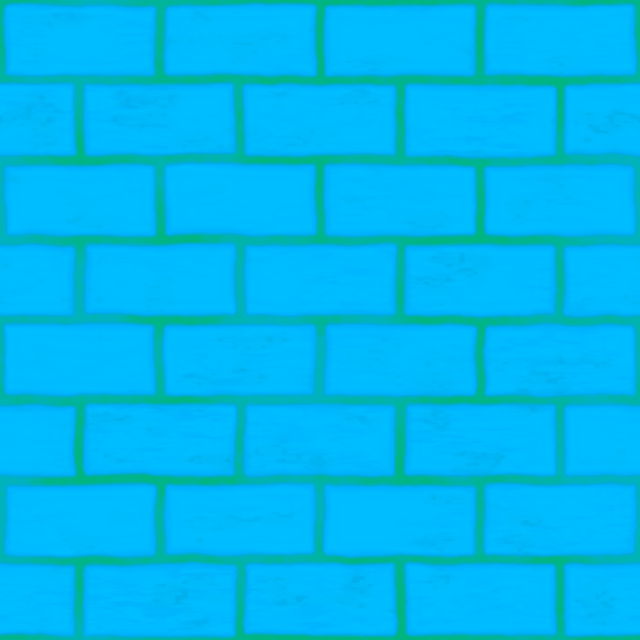
A Shadertoy shader for this texture:

```glsl
// Running-bond wall of worn, grainy blue bricks with soft bevels and green-teal mortar.
#define BRICKS vec2(4.0, 8.0)
#define JOINT 0.0062
#define CORNER 0.008
#define WOBBLE 0.0042
#define BEVEL 0.021
#define GRAIN 0.75
#define FACE vec3(0.0, 0.742, 1.0)
#define RIM vec3(0.0, 0.695, 0.985)
#define EDGE vec3(0.0, 0.665, 0.86)
#define MORTAR_TEAL vec3(0.0, 0.70, 0.74)
#define MORTAR_GREEN vec3(0.0, 0.71, 0.50)

float hash(vec2 p) {
    uvec2 q = uvec2(ivec2(p)) * uvec2(1597u, 3812u) + uvec2(77u, 191u);
    uint n = (q.x ^ (q.y * 2653u)) * 747796u;
    n = (n ^ (n >> 15)) * 277803u;
    n = (n ^ (n >> 13)) * 91813u;
    return float((n ^ (n >> 16)) & 65535u) / 65535.0;
}

// Value noise with a whole number of cells, wrapping at the canvas edges
float noise(vec2 uv, vec2 cells, float seed) {
    vec2 p = uv * cells;
    vec2 i = floor(p), f = fract(p);
    f = f * f * (3.0 - 2.0 * f);
    vec2 a = mod(i, cells) + seed * 512.0;
    vec2 b = mod(i + 1.0, cells) + seed * 512.0;
    return mix(mix(hash(a), hash(vec2(b.x, a.y)), f.x),
               mix(hash(vec2(a.x, b.y)), hash(b), f.x), f.y);
}

float fbm(vec2 uv, vec2 cells, float seed) {
    float sum = 0.0, weight = 0.533;
    for (int i = 0; i < 4; i++) {
        sum += weight * noise(uv, cells, seed + float(i));
        cells *= 2.0;
        weight *= 0.5;
    }
    return sum;
}

float roundBox(vec2 p, vec2 halfSize, float radius) {
    vec2 q = abs(p) - halfSize + radius;
    return length(max(q, 0.0)) + min(max(q.x, q.y), 0.0) - radius;
}

void mainImage(out vec4 fragColor, in vec2 fragCoord) {
    vec2 uv = fragCoord / iResolution.xy;

    // Brick layout: every other course is shifted by half a brick
    vec2 grid = uv * BRICKS;
    grid.x += 0.5 * (1.0 - mod(floor(grid.y), 2.0));
    vec2 id = mod(floor(grid), BRICKS);
    vec2 local = (fract(grid) - 0.5) / BRICKS;

    // Uneven outline and slightly different sizes
    vec2 warp = vec2(fbm(uv, vec2(20.0), 1.0), fbm(uv, vec2(20.0), 6.0)) - 0.5;
    vec2 jitter = vec2(hash(id + 40.0), hash(id + 90.0)) - 0.5;
    vec2 p = local + warp * WOBBLE * 2.0 + jitter * 0.002;
    float depth = -roundBox(p, 0.5 / BRICKS - JOINT, CORNER);

    // Mortar: green and teal stretches with fine mottling
    float tint = smoothstep(0.25, 0.75, fbm(uv, vec2(7.0), 11.0));
    tint += 0.3 * (noise(uv, vec2(110.0), 16.0) - 0.5);
    vec3 mortar = mix(MORTAR_TEAL, MORTAR_GREEN, clamp(tint, 0.0, 1.0));

    // Rounded face: darker rim and a faint inner ridge
    float softness = 0.6 + 0.8 * noise(uv, vec2(14.0), 18.0);
    vec3 color = mix(EDGE, RIM, smoothstep(0.0, 0.005, depth));
    color = mix(color, FACE, smoothstep(0.002, 0.013 * softness, depth));
    float ridge = 1.0 - smoothstep(0.0, 0.005, abs(depth - BEVEL));
    color.g -= 0.007 * ridge * softness;

    // Horizontal grain, stronger in patches and on some bricks
    float wear = 0.35 + 0.65 * hash(id + 150.0);
    float patches = smoothstep(0.28, 0.65, fbm(uv, vec2(9.0, 18.0), 20.0));
    vec2 grainUv = uv + vec2(0.0, 0.004 * noise(uv, vec2(30.0), 25.0));
    float streaks = 0.55 * noise(grainUv, vec2(20.0, 150.0), 26.0)
                  + 0.45 * noise(grainUv, vec2(48.0, 256.0), 27.0);
    float grain = smoothstep(0.42, 0.8, streaks) * patches * wear;
    color = mix(color, RIM, GRAIN * grain);

    // Small chips and faint greenish stains
    float stain = smoothstep(0.56, 0.78, fbm(uv, vec2(16.0, 32.0), 30.0)) * wear;
    float chips = smoothstep(0.6, 0.85, noise(grainUv, vec2(90.0, 170.0), 35.0));
    color = mix(color, EDGE, stain * (0.25 + 0.5 * chips));
    color = mix(color, RIM, 0.4 * chips * patches * wear);

    // Soft transition from joint to brick
    color = mix(mortar, color, smoothstep(-0.0035, 0.003, depth));
    fragColor = vec4(color, 1.0);
}
```
